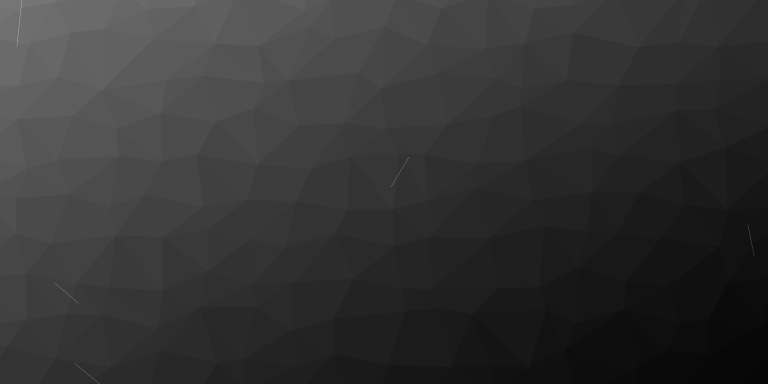
Write a Shadertoy shader that draws this background.

```glsl
// Low-poly charcoal backdrop: a jittered grid is split into flat triangles,
// each toned by a diagonal light falloff taken at its middle.
// A few pale hairline seams glint between the facets.
#define CELL_SIZE vec2(0.122, 0.104)
#define GRID_ORIGIN vec2(0.044, 0.068)
#define JITTER 0.31
#define TONE_LIGHT 0.46
#define TONE_DARK 0.022
#define FALLOFF 1.34
#define TONE_NOISE 0.008
#define LIGHT_SLOPE vec2(0.515, 0.485)
#define SEAM_HALF_WIDTH 0.0007
#define SEAM_STRENGTH 0.2

float hash(vec2 p) {
    vec3 q = fract(vec3(p.xyx) * 0.1031);
    q += dot(q, q.yzx + 33.33);
    return fract((q.x + q.y) * q.z);
}

// Grid corner moved by a random offset, in canvas heights
vec2 vertex(vec2 corner) {
    vec2 offset = vec2(hash(corner + 17.0), hash(corner + 71.0)) - 0.5;
    return GRID_ORIGIN + CELL_SIZE * (corner + 2.0 * JITTER * offset);
}

// Signed distance to the line a-b, positive on its left
float leftOf(vec2 p, vec2 a, vec2 b) {
    vec2 e = b - a;
    return (e.x * (p.y - a.y) - e.y * (p.x - a.x)) / length(e);
}

// Light falls from the upper left to the lower right
float lightAt(vec2 uv) {
    float t = clamp(dot(LIGHT_SLOPE, vec2(uv.x, 1.0 - uv.y)), 0.0, 1.0);
    return mix(TONE_DARK, TONE_LIGHT, pow(1.0 - t, FALLOFF));
}

// Weighted tone (x) and smooth coverage (y) of one counterclockwise facet
vec2 facet(vec2 p, vec2 a, vec2 b, vec2 c, float aspect, float pixel) {
    float inside = min(leftOf(p, a, b), min(leftOf(p, b, c), leftOf(p, c, a)));
    float coverage = clamp(inside / pixel + 0.5, 0.0, 1.0);
    vec2 middle = (a + b + c) / 3.0;
    float tone = lightAt(middle / vec2(aspect, 1.0));
    tone += TONE_NOISE * (hash(middle * 300.0) - 0.5);
    return vec2(tone, 1.0) * coverage;
}

// Smooth hairline between two points, in canvas heights
float seam(vec2 p, vec2 a, vec2 b, float pixel) {
    vec2 e = b - a;
    float h = clamp(dot(p - a, e) / dot(e, e), 0.0, 1.0);
    float d = length(p - a - h * e);
    return clamp((SEAM_HALF_WIDTH - d) / pixel + 0.5, 0.0, 1.0);
}

void mainImage(out vec4 fragColor, in vec2 fragCoord) {
    float pixel = 1.0 / iResolution.y;
    float aspect = iResolution.x * pixel;
    vec2 p = fragCoord * pixel;

    // Facets: nearby cells, each cut along its shorter diagonal
    vec2 home = floor((p - GRID_ORIGIN) / CELL_SIZE);
    vec2 sum = vec2(0.0);
    for (int y = -1; y <= 1; y++) {
        for (int x = -1; x <= 1; x++) {
            vec2 cell = home + vec2(x, y);
            vec2 a = vertex(cell);
            vec2 b = vertex(cell + vec2(1.0, 0.0));
            vec2 c = vertex(cell + vec2(1.0, 1.0));
            vec2 d = vertex(cell + vec2(0.0, 1.0));
            if (distance(a, c) < distance(b, d)) {
                sum += facet(p, a, b, c, aspect, pixel);
                sum += facet(p, a, c, d, aspect, pixel);
            } else {
                sum += facet(p, a, b, d, aspect, pixel);
                sum += facet(p, b, c, d, aspect, pixel);
            }
        }
    }
    float tone = sum.x / max(sum.y, 0.001);

    // Pale seams; x is scaled so they keep their place on any canvas
    vec2 q = vec2(p.x * 2.0 / aspect, p.y);
    float glint = seam(q, vec2(0.057, 1.0), vec2(0.044, 0.88), pixel);
    glint = max(glint, seam(q, vec2(1.065, 0.591), vec2(1.018, 0.513), pixel));
    glint = max(glint, seam(q, vec2(1.948, 0.414), vec2(1.964, 0.333), pixel));
    glint = max(glint, seam(q, vec2(0.143, 0.263), vec2(0.203, 0.211), pixel));
    glint = max(glint, seam(q, vec2(0.193, 0.055), vec2(0.26, 0.0), pixel));

    fragColor = vec4(vec3(clamp(tone + SEAM_STRENGTH * glint, 0.0, 1.0)), 1.0);
}
```
